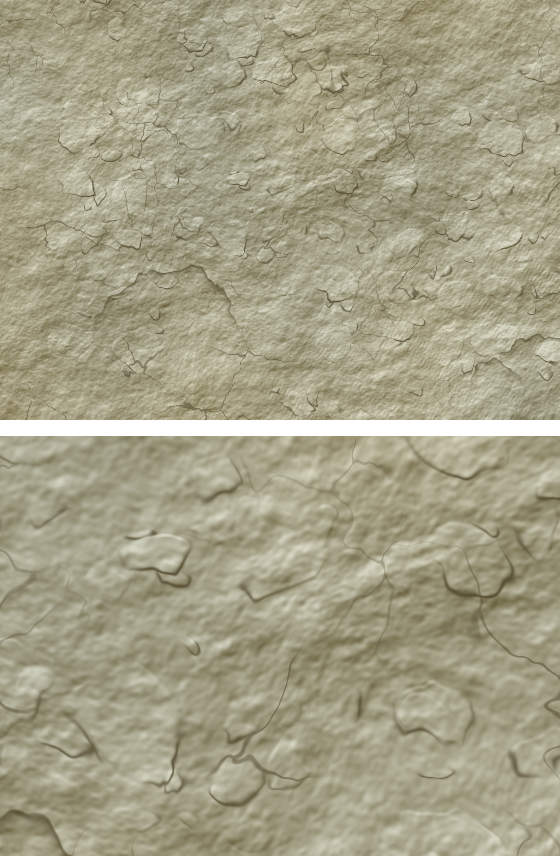
Top: the whole. Bottom: its middle third, enlarged.
This texture is drawn by a WebGL 1 fragment shader. Its source:

```glsl
precision highp float;
// Weathered pale limestone: a height field of rough noise and raised plates
// is lit from above by its slope, then stained with soft blotches and cut by
// short hairline cracks and by shallow round scars with a shaded upper lip.
uniform vec2 u_resolution;

const vec3 STONE = vec3(0.64, 0.62, 0.51);
const vec3 TONE_STEP = vec3(0.125, 0.135, 0.155);
const vec3 CREVICE = vec3(0.31, 0.27, 0.17);
const vec3 WARM_SHIFT = vec3(0.02, 0.0, -0.03);
const vec2 LIGHT = vec2(-0.37, 0.93);

float hash(vec2 p) {
  return fract(sin(dot(p, vec2(127.1, 311.7))) * 43758.5453);
}

vec2 hash2(vec2 p) {
  return vec2(hash(p), hash(p + 57.3));
}

float noise(vec2 p) {
  vec2 i = floor(p), f = fract(p);
  f = f * f * (3.0 - 2.0 * f);
  return mix(mix(hash(i), hash(i + vec2(1.0, 0.0)), f.x),
             mix(hash(i + vec2(0.0, 1.0)), hash(i + 1.0), f.x), f.y);
}

float fbm(vec2 p, float persistence) {
  float sum = 0.0, amp = 0.5;
  for (int i = 0; i < 6; i++) {
    sum += amp * noise(p);
    p = mat2(0.88, 0.48, -0.48, 0.88) * p * 2.0 + 17.3;
    amp *= persistence;
  }
  return sum;
}

vec2 warp(vec2 p, float freq, float amount) {
  return p + amount * (vec2(noise(p * freq), noise(p * freq + 31.7)) - 0.5);
}

vec2 roughen(vec2 p) {
  return warp(warp(warp(p, 13.0, 0.04), 42.0, 0.017), 95.0, 0.008);
}

// Clustered plates merged into one shape: x is the raised top,
// y the outline, which is strongest on the shaded lower side.
vec2 plates(vec2 p, float cells, float density) {
  vec2 q = p * cells, id = floor(q);
  float nearest = 1.0, shade = 0.0;
  for (int y = -1; y <= 1; y++) {
    for (int x = -1; x <= 1; x++) {
      vec2 cell = id + vec2(float(x), float(y));
      vec2 center = cell + 0.25 + 0.5 * hash2(cell + cells);
      float radius = mix(0.16, 0.42, hash(cell + 9.1));
      float cluster = smoothstep(0.36, 0.6, noise(center / cells * 4.2 + 4.0));
      float present = step(hash(cell + 23.5), density * cluster);
      vec2 offset = (q - center) * vec2(0.9, 1.1);
      float d = mix(1.0, (length(offset) - radius) / cells, present);
      if (d < nearest) {
        nearest = d;
        shade = smoothstep(0.6, -0.7, dot(offset, LIGHT) / radius);
      }
    }
  }
  float outline = exp(-pow((nearest - 0.001) / 0.0019, 2.0));
  return vec2(smoothstep(0.002, -0.005, nearest), outline * shade);
}

// Gap between the distances to the two nearest cell points.
float cellGap(vec2 p) {
  vec2 id = floor(p);
  float first = 9.0, second = 9.0;
  for (int y = -1; y <= 1; y++) {
    for (int x = -1; x <= 1; x++) {
      vec2 cell = id + vec2(float(x), float(y));
      float d = length(cell + hash2(cell) - p);
      second = min(second, max(first, d));
      first = min(first, d);
    }
  }
  return second - first;
}

float cracks(vec2 p, float cells, float width, float cover) {
  float gap = cellGap(p * cells) / cells;
  float broken = smoothstep(cover, cover + 0.2, noise(p * 9.0 + cells));
  return broken * smoothstep(width, width * 0.2, gap);
}

// Shadow under the upper lip of a round scar: x is soft, y is the sharp edge.
vec2 scarShadow(vec2 q, float radius) {
  float d = length(q) - radius;
  float upper = smoothstep(-0.1, 0.75, q.y / radius);
  float inside = smoothstep(0.002, -0.002, d) * upper;
  return inside * vec2(exp(min(d, 0.0) / 0.03), exp(min(d, 0.0) / 0.005));
}

float height(vec2 p) {
  vec2 streak = mat2(0.88, -0.48, 0.48, 0.88) * p;
  float ground = fbm(warp(streak, 6.0, 0.03) * vec2(6.2, 7.2), 0.55);
  vec2 q = roughen(p);
  return ground + 0.02 * plates(q, 8.0, 0.75).x + 0.014 * plates(q, 21.0, 0.5).x;
}

void main() {
  vec2 p = gl_FragCoord.xy / u_resolution.y;
  vec2 q = roughen(p);
  float reach = 0.0026;
  float slope = (height(p) - height(p + LIGHT * reach)) / reach;

  // Relief, stains and paler plate tops
  vec2 large = plates(q, 8.0, 0.75), small = plates(q, 21.0, 0.5);
  float stain = fbm(p * 4.0 + 8.0, 0.5) - 0.5;
  float tone = 0.06 + 0.1 * slope + 1.1 * stain;
  tone += 0.36 * large.x + 0.28 * small.x + 0.3 * (noise(p * 170.0) - 0.5);

  // Round scars
  vec2 scar = scarShadow(q - vec2(0.39, 0.19), 0.18);
  scar = max(scar, scarShadow(q - vec2(1.29, 0.12), 0.085));
  scar = max(scar, scarShadow(q - vec2(1.18, 0.08), 0.05));
  tone -= 0.8 * scar.x;

  // Crevices
  float wornEdge = smoothstep(0.35, 0.75, noise(p * 26.0));
  float crevice = 0.8 * wornEdge * max(large.y, 0.85 * small.y * (1.0 - large.x));
  crevice = max(crevice, 0.5 * cracks(q, 7.0, 0.0036, 0.63));
  crevice = max(crevice, 0.32 * cracks(q + 3.7, 15.0, 0.0032, 0.58));
  crevice = max(crevice, 0.8 * scar.y);

  vec3 color = STONE + TONE_STEP * clamp(tone, -1.7, 1.6);
  color += WARM_SHIFT * (noise(p * 4.0 + 2.0) - 0.5);
  gl_FragColor = vec4(mix(color, CREVICE, crevice), 1.0);
}
```
